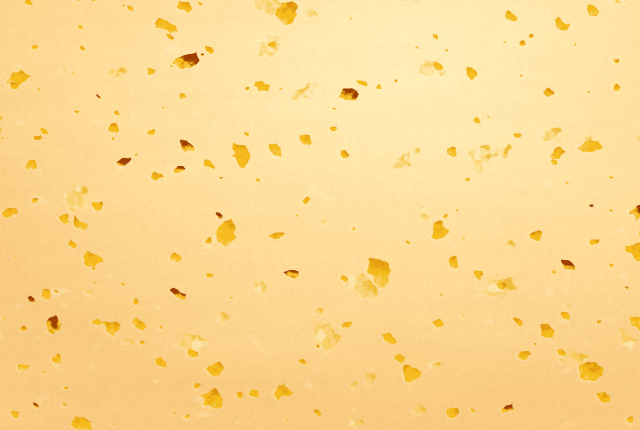
Reproduce this texture procedurally as a Shadertoy shader.

```glsl
// Cut face of a pale yellow cheese with small angular golden holes
const vec3 BUTTER = vec3(1.00, 0.925, 0.705);
const vec3 CREAM  = vec3(1.00, 0.862, 0.595);
const vec3 AMBER  = vec3(0.975, 0.795, 0.50);
const vec3 GOLD   = vec3(0.96, 0.73, 0.11);
const vec3 HONEY  = vec3(0.85, 0.54, 0.03);
const vec3 STRAW  = vec3(0.97, 0.80, 0.36);
const vec3 RUST   = vec3(0.62, 0.25, 0.01);
const vec3 GLOSS  = vec3(1.00, 0.95, 0.80);
const float TAU = 6.28318;

float hash(vec2 p) {
    vec3 q = fract(vec3(p.xyx) * 0.1031);
    q += dot(q, q.yzx + 33.33);
    return fract((q.x + q.y) * q.z);
}

float noise(vec2 p) {
    vec2 i = floor(p), f = fract(p);
    f = f * f * (3.0 - 2.0 * f);
    return mix(mix(hash(i), hash(i + vec2(1, 0)), f.x),
               mix(hash(i + vec2(0, 1)), hash(i + vec2(1, 1)), f.x), f.y);
}

float fbm(vec2 p) {
    return 0.55 * noise(p) + 0.3 * noise(p * 2.1 + 7.0) + 0.15 * noise(p * 4.3 + 19.0);
}

vec2 rotate(vec2 p, float a) {
    return vec2(cos(a) * p.x - sin(a) * p.y, sin(a) * p.x + cos(a) * p.y);
}

// Irregular convex outline made of six jittered half planes
float chipDistance(vec2 p, float radius, vec2 id) {
    float d = -radius;
    for (int i = 0; i < 6; i++) {
        float k = float(i);
        float a = (k + 0.6 * hash(id + k * 3.7)) * TAU / 6.0;
        float reach = radius * mix(0.55, 1.0, hash(id + k * 5.3 + 40.0));
        d = max(d, dot(p, vec2(cos(a), sin(a))) - reach);
    }
    return d;
}

// Lit wall and shadowed depth inside one hole; q is relative to its radius
vec3 holeColor(vec3 base, vec2 q, vec2 p, float pale, float deep, vec2 id) {
    float grain = fbm(p * 80.0 + id);
    float shade = dot(q, vec2(0.2, 0.6)) + (grain - 0.5) * 1.5;
    vec3 wall = mix(STRAW, GOLD, smoothstep(-0.8, -0.25, shade));
    wall = mix(wall, HONEY, smoothstep(-0.05, 0.8, shade) * mix(0.5, 1.0, hash(id + 83.0)));
    wall = mix(wall, RUST, deep * smoothstep(-0.3, 0.25, shade));

    vec3 film = mix(base, STRAW, 0.3 + 0.6 * smoothstep(0.3, 0.6, grain));
    film = mix(film, GOLD * 0.96, 0.85 * smoothstep(0.15, 0.75, shade + 0.5 * q.x));
    film = mix(film, GLOSS, 0.65 * smoothstep(0.6, 0.85, noise(p * 55.0 + id + 5.0)));
    return mix(wall, film, pale);
}

// Scatters holes on a jittered grid; shares are (pale, deep)
vec3 addHoles(vec3 col, vec2 p, float cell, float density, vec2 radii, vec2 shares, float seed) {
    vec2 home = floor(p / cell);
    for (int y = -1; y <= 1; y++)
    for (int x = -1; x <= 1; x++) {
        vec2 grid = home + vec2(x, y);
        vec2 id = grid + seed;
        if (hash(id) > density) continue;
        vec2 jitter = vec2(hash(id + 11.0), hash(id + 23.0));
        vec2 q = p - (grid + mix(vec2(0.08), vec2(0.92), jitter)) * cell;
        float size = hash(id + 31.0);
        float radius = mix(radii.x, radii.y, size * size);
        if (length(q) > radius * 2.4) continue;

        float pale = step(hash(id + 47.0), shares.x);
        float deep = step(hash(id + 91.0), shares.y);
        vec2 warp = vec2(noise(p * 70.0 + id), noise(p * 70.0 + id + 50.0)) - 0.5;
        vec2 local = q + warp * mix(0.011, 0.022, pale) * smoothstep(0.004, 0.02, radius);
        local = rotate(local, 1.3 * hash(id + 59.0) - 0.4);
        local *= vec2(0.82, mix(0.9, 1.5, hash(id + 67.0)));
        float d = chipDistance(local, radius, id);

        // Thin glossy lip on the lower left, then the hole itself
        float side = smoothstep(0.0, 0.8, dot(q, vec2(-0.6, -0.8)) / radius);
        col = mix(col, GLOSS, 0.35 * side * smoothstep(0.007, 0.0, d));
        float soft = mix(0.0016, 0.004, pale);
        float cover = smoothstep(soft, -soft, d);
        vec3 inside = holeColor(col, q / radius, p, pale, deep, id);
        col = mix(col, inside, cover * mix(1.0, 0.85, pale));
    }
    return col;
}

// Smooth paste, brightest toward the upper right
vec3 paste(vec2 uv, vec2 p) {
    float d = length(uv - vec2(0.65, 0.85));
    d += 0.12 * (fbm(p * vec2(2.0, 5.0)) - 0.5);
    vec3 col = mix(BUTTER, CREAM, clamp((d - 0.08) / 0.42, 0.0, 1.0));
    col = mix(col, AMBER, clamp((d - 0.50) / 0.32, 0.0, 1.0));
    float streak = noise(p * vec2(5.0, 45.0)) - 0.5;
    float grain = noise(p * 170.0) - 0.5;
    return col + 0.010 * streak + 0.020 * grain;
}

void mainImage(out vec4 fragColor, in vec2 fragCoord) {
    vec2 uv = fragCoord / iResolution.xy;
    vec2 p = fragCoord / iResolution.y;
    vec3 col = paste(uv, p);

    // Faint smears, wide pale hollows, main holes, small chips, specks
    col = mix(col, GLOSS, 0.25 * smoothstep(0.74, 0.88, fbm(p * vec2(22.0, 28.0))));
    col = addHoles(col, p, 0.24, 0.50, vec2(0.024, 0.046), vec2(1.0, 0.0), 130.0);
    col = addHoles(col, p, 0.15, 0.58, vec2(0.016, 0.031), vec2(0.12, 0.22), 310.0);
    col = addHoles(col, p, 0.095, 0.66, vec2(0.008, 0.018), vec2(0.25, 0.05), 570.0);
    col = addHoles(col, p, 0.07, 0.28, vec2(0.003, 0.007), vec2(0.1, 0.1), 790.0);
    fragColor = vec4(clamp(col, 0.0, 1.0), 1.0);
}
```
